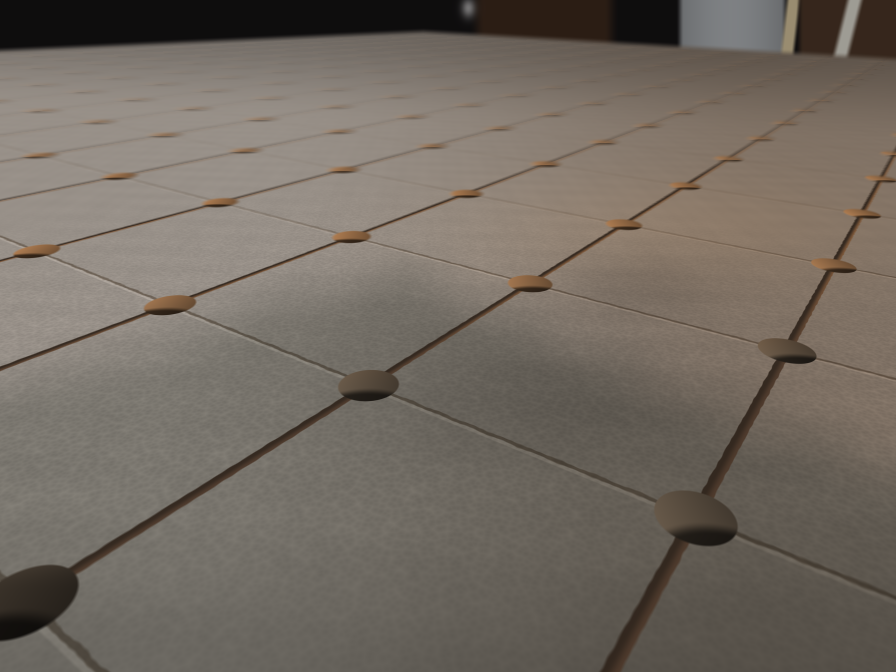
This texture is drawn by a Shadertoy shader. Its source:

```glsl
// A fibreboard work table seen at a low angle, with drilled holes joined by grooves.
// Each screen point is projected back onto the board plane, where the grid repeats;
// soft screen-space light, focus blur and cellular grain finish the surface.

#define HOLE_RADIUS 0.092
#define GROOVE_HALF 0.015
#define SEAM_HALF 0.007
#define GRAIN_SCALE 62.0
#define GRAIN_AMOUNT 0.10
#define FAR_BLUR 0.0045
#define NEAR_BLUR 0.0022
#define SHADOW_SOFT 0.07
#define ORIGIN vec2(0.5486, 0.5729)
#define AXIS_U vec2(0.2332, 0.0082)
#define AXIS_V vec2(0.5243, 0.0009)
#define VANISH vec2(-0.2444, 0.36)

vec2 hash2(vec2 p) {
    vec2 q = vec2(dot(p, vec2(127.1, 311.7)), dot(p, vec2(269.5, 183.3)));
    return fract(sin(q) * 43758.5);
}

// Distance to the nearest scattered point
float cellular(vec2 p) {
    vec2 cell = floor(p), local = fract(p);
    float nearest = 2.0;
    for (int y = -1; y <= 1; y++)
        for (int x = -1; x <= 1; x++) {
            vec2 o = vec2(x, y);
            nearest = min(nearest, length(o + hash2(cell + o) - local));
        }
    return nearest;
}

float waves(vec2 p) {
    return (sin(p.x * 7.0 + 2.0 * sin(p.y * 5.0)) + sin(p.y * 11.0 - p.x * 6.0)
          + 0.5 * sin(p.x * 23.0 + p.y * 17.0)) / 2.5;
}

float band(float x, float a, float b, float soft) {
    return smoothstep(a - soft, a + soft, x) - smoothstep(b - soft, b + soft, x);
}

float spot(vec2 s, vec2 center, vec2 size) {
    vec2 d = (s - center) / size;
    return exp(-dot(d, d));
}

// Blurred coverage of half width h; thin shapes fade as blur grows
float cover(float d, float h, float blur) {
    float b = blur + 1e-4;
    return (1.0 - smoothstep(max(h - b, 0.0), h + b, d)) * min(1.0, 1.4 * h / b);
}

// Inverse perspective: screen point (y down) to board coordinates
vec2 toBoard(vec2 s) {
    vec2 a = AXIS_U - s * VANISH.x;
    vec2 b = AXIS_V - s * VANISH.y;
    vec2 r = s - ORIGIN;
    return vec2(r.x * b.y - r.y * b.x, a.x * r.y - a.y * r.x) / (a.x * b.y - a.y * b.x);
}

// Warm light on the far board, cool shadow in front
vec3 boardLight(vec2 s) {
    vec3 lit = mix(vec3(0.595, 0.565, 0.535), vec3(0.50, 0.445, 0.395), smoothstep(0.35, 1.2, s.x));
    lit *= mix(0.74, 1.0, smoothstep(0.04, 0.19, s.y + 0.04 * (0.6 - s.x)));
    lit += vec3(0.05, 0.03, 0.01) * spot(s, vec2(1.0, 0.34), vec2(0.35, 0.09));
    vec3 shade = mix(vec3(0.485, 0.47, 0.44), vec3(0.385, 0.36, 0.325), smoothstep(0.15, 1.2, s.x));
    float border = 0.40 + max(0.29 * (0.6 - s.x), 0.42 * (s.x - 0.6)) + 0.02 * waves(s * 1.4);
    vec3 c = mix(lit, shade, smoothstep(-SHADOW_SOFT, SHADOW_SOFT, s.y - border));
    c *= 1.0 - 0.11 * spot(s, vec2(0.95, 0.43), vec2(0.12, 0.05));
    c *= 1.0 - 0.10 * spot(s, vec2(0.82, 0.60), vec2(0.25, 0.09));
    return c * (1.0 - 0.15 * smoothstep(0.72, 1.05, s.y));
}

// Dim room beyond the table edge
vec3 room(vec2 s) {
    vec3 c = mix(vec3(0.055, 0.05, 0.052), vec3(0.17, 0.115, 0.08), band(s.x, 0.71, 0.91, 0.012));
    c += 0.4 * spot(s, vec2(0.697, 0.012), vec2(0.010, 0.014));
    vec3 drum = vec3(0.47, 0.48, 0.49) * (0.85 + 0.2 * sin((s.x - 1.0) * 18.0));
    c = mix(c, drum, band(s.x, 1.012, 1.168, 0.006));
    c = mix(c, vec3(0.60, 0.55, 0.44), band(s.x + 0.12 * s.y, 1.172, 1.190, 0.004));
    c = mix(c, vec3(0.21, 0.15, 0.11), band(s.x, 1.19, 1.40, 0.006));
    return mix(c, vec3(0.62, 0.61, 0.58), band(s.x + 0.25 * s.y, 1.262, 1.282, 0.005));
}

void mainImage(out vec4 fragColor, in vec2 fragCoord) {
    vec2 s = fragCoord / iResolution.xy * vec2(4.0 / 3.0, 1.0);
    s.y = 1.0 - s.y;
    vec2 board = toBoard(vec2(s.x, max(s.y, 0.03)));
    vec2 dx = dFdx(board), dy = dFdy(board);
    vec2 perPixel = sqrt(dx * dx + dy * dy);
    float near = smoothstep(0.65, 1.0, s.y), farFade = smoothstep(0.10, 0.30, s.y);
    float focus = 0.0012 + FAR_BLUR * smoothstep(0.42, 0.08, s.y) + NEAR_BLUR * near;
    vec2 blur = perPixel * max(focus * iResolution.y, 0.8);
    vec2 local = fract(board + 0.5) - 0.5;

    // Surface and fibres
    float fibre = cellular(board * GRAIN_SCALE) + 0.6 * cellular(board * GRAIN_SCALE * 0.43) - 0.75;
    fibre *= smoothstep(1.4, 0.3, max(perPixel.x, perPixel.y) * GRAIN_SCALE);
    vec3 color = boardLight(s) * (1.0 + GRAIN_AMOUNT * fibre * (1.0 - 0.5 * near));
    color *= 1.0 + 0.018 * waves(board * 2.3) * farFade;

    // Thin seams, dark with a pale near lip
    float rough = 0.003 * waves(board * 9.0);
    float seam = cover(abs(local.y + rough), SEAM_HALF, blur.y);
    color *= 1.0 + 0.14 * farFade * cover(abs(local.y + 0.013), SEAM_HALF, blur.y);
    color = mix(color, color * vec3(0.66, 0.61, 0.55), seam * mix(0.15, 0.8, farFade));

    // Deep grooves with one warm wall
    float warm = smoothstep(0.60, 0.38, s.y + 0.04 * (s.x - 0.4));
    vec3 warmSide = mix(vec3(0.30, 0.22, 0.165), vec3(0.48, 0.33, 0.21), warm);
    vec3 grooveColor = mix(vec3(0.19, 0.145, 0.11), warmSide, smoothstep(-0.008, 0.014, local.x));
    float groove = cover(abs(local.x + rough * 0.5), GROOVE_HALF, blur.x);
    color = mix(color, grooveColor, groove * mix(0.25, 0.95, farFade));

    // Drilled holes: far wall above, dark floor below
    float radial = length(local);
    float holeBlur = dot(blur, local * local) / max(radial * radial, 1e-5);
    float depth = dot(local, vec2(-0.6, 0.8)) / HOLE_RADIUS;
    float side = dot(local, vec2(0.8, 0.6)) / HOLE_RADIUS;
    vec3 wall = mix(vec3(0.33, 0.285, 0.235), vec3(0.56, 0.40, 0.26), warm);
    wall *= (1.0 - 0.22 * side) * mix(1.0, 0.58, smoothstep(0.78, 0.88, s.y));
    vec3 inside = mix(wall * 0.36, wall, smoothstep(-0.62, -0.15, depth + 0.25 * side * side));
    color = mix(color, inside, cover(radial, HOLE_RADIUS, holeBlur) * mix(0.2, 1.0, farFade));

    // Soft far edge of the table
    float edge = 0.047 + max(0.045 * (0.63 - s.x), 0.058 * (s.x - 0.63));
    color = mix(room(s), color, smoothstep(edge - 0.006, edge + 0.006, s.y));
    fragColor = vec4(clamp(color, 0.0, 1.0), 1.0);
}
```
